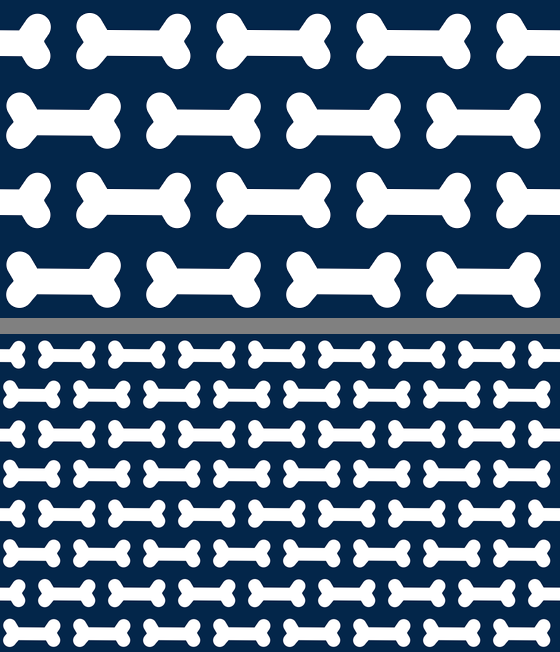
Top: one tile. Bottom: repeated 2 by 2.
Give the GLSL for this pattern, as a Shadertoy shader.

```glsl
const vec2 REPEATS = vec2(4.0, 4.0);      // bones across, rows down (even)
const vec2 CELL = vec2(192.0, 109.0);     // cell size in design units
const vec2 OFFSET = vec2(-9.0, -2.5);     // bone centre relative to cell centre
const float STAGGER = 0.5;                // shift of odd rows, in cells

const vec2 SHAFT_HALF = vec2(50.0, 17.7);
const float SHAFT_Y = -2.1;
const float SHAFT_TILT = 0.008;
const float KNOB_RADIUS = 18.2;
const float NOTCH_ROUNDING = 1.5;
const float RIM_WIDTH = 1.3;

const vec3 NAVY = vec3(0.01, 0.15, 0.29);
const vec3 RIM = vec3(0.00, 0.10, 0.25);
const vec3 WHITE = vec3(1.0);

float capsule(vec2 p, vec2 a, vec2 b, float radius) {
    vec2 pa = p - a, ba = b - a;
    return length(pa - ba * clamp(dot(pa, ba) / dot(ba, ba), 0.0, 1.0)) - radius;
}

float box(vec2 p, vec2 halfSize) {
    vec2 d = abs(p) - halfSize;
    return length(max(d, 0.0)) + min(max(d.x, d.y), 0.0);
}

float smoothMin(float a, float b, float k) {
    float h = max(k - abs(a - b), 0.0) / k;
    return min(a, b) - 0.25 * h * h * k;
}

float bone(vec2 p) {
    // Each knob leans inward at its own angle
    float topLeft = capsule(p, vec2(-60.0, 21.0), vec2(-50.0, 4.0), KNOB_RADIUS);
    float lowLeft = capsule(p, vec2(-60.3, -20.0), vec2(-48.5, -6.0), KNOB_RADIUS);
    float topRight = capsule(p, vec2(60.5, 20.0), vec2(49.5, 4.0), KNOB_RADIUS);
    float lowRight = capsule(p, vec2(60.0, -19.7), vec2(50.0, -3.0), KNOB_RADIUS);
    float left = smoothMin(topLeft, lowLeft, NOTCH_ROUNDING);
    float right = smoothMin(topRight, lowRight, NOTCH_ROUNDING);

    float shaft = box(p - vec2(0.0, SHAFT_Y - SHAFT_TILT * p.x), SHAFT_HALF);
    return min(shaft, min(left, right));
}

void mainImage(out vec4 fragColor, in vec2 fragCoord) {
    // Staggered grid of whole cells
    vec2 grid = fragCoord / iResolution.xy * REPEATS - OFFSET / CELL;
    grid.x -= STAGGER * mod(floor(grid.y), 2.0);
    float d = bone((fract(grid) - 0.5) * CELL);

    // Fill with a one-pixel soft edge and a thin dark rim
    float pixel = REPEATS.y * CELL.y / iResolution.y;
    float fill = clamp(0.5 - d / pixel, 0.0, 1.0);
    float rim = clamp(0.5 - (d - RIM_WIDTH) / pixel, 0.0, 1.0);
    fragColor = vec4(mix(mix(NAVY, RIM, rim), WHITE, fill), 1.0);
}
```
